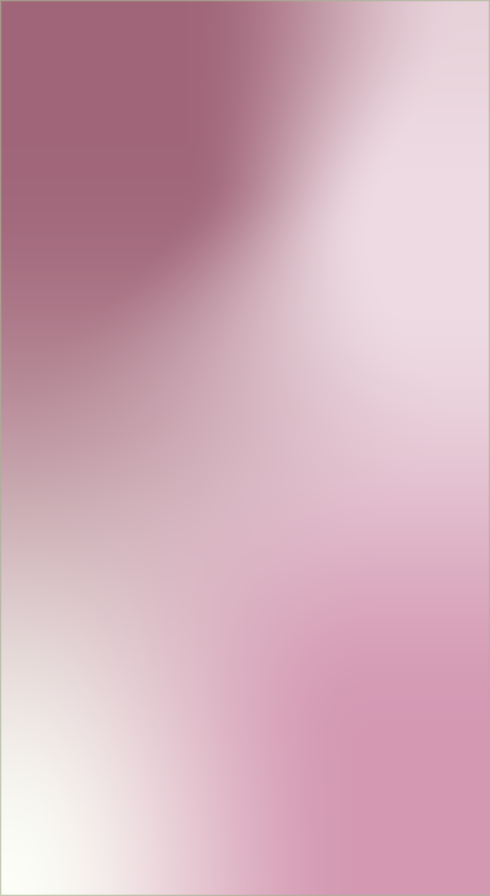
Reproduce this background procedurally as a Shadertoy shader.

```glsl
const vec3 MAUVE = vec3(0.629, 0.398, 0.475);
const vec3 BLUSH = vec3(0.929, 0.855, 0.886);
const vec3 DUSTY_BLUSH = vec3(0.908, 0.822, 0.855);
const vec3 IVORY = vec3(0.984, 0.992, 0.965);
const vec3 PINK = vec3(0.831, 0.596, 0.700);
const vec3 SAGE = vec3(0.66, 0.70, 0.58);

// Horizontal blend from the left to the right side at a given depth
float sideBlend(float x, float depth) {
    float start = mix(0.38, 0.02, smoothstep(0.2, 0.46, depth));
    float flare = 0.20 * (1.0 - smoothstep(0.0, 0.28, depth));
    float waist = (depth - 0.47) / 0.12;
    float end = 0.75 + flare + 0.17 * exp(-waist * waist);
    return smoothstep(start, end, x);
}

// Distance to the nearest canvas edge, in canvas widths
float edgeDistance(vec2 uv) {
    vec2 inset = min(uv, 1.0 - uv);
    inset.y *= iResolution.y / iResolution.x;
    return min(inset.x, inset.y);
}

void mainImage(out vec4 fragColor, in vec2 fragCoord) {
    vec2 uv = fragCoord / iResolution.xy;
    float depth = 1.0 - uv.y;

    // Vertical ramps down each side
    vec3 left = mix(MAUVE, IVORY, smoothstep(0.16, 1.0, depth));
    vec3 right = mix(DUSTY_BLUSH, BLUSH, smoothstep(0.0, 0.22, depth));
    right = mix(right, PINK, smoothstep(0.33, 0.83, depth));

    vec3 color = mix(left, right, sideBlend(uv.x, depth));

    // Thin border
    float border = 1.0 - smoothstep(0.0005, 0.0045, edgeDistance(uv));
    color = mix(color, SAGE, 0.7 * border);

    fragColor = vec4(color, 1.0);
}
```
